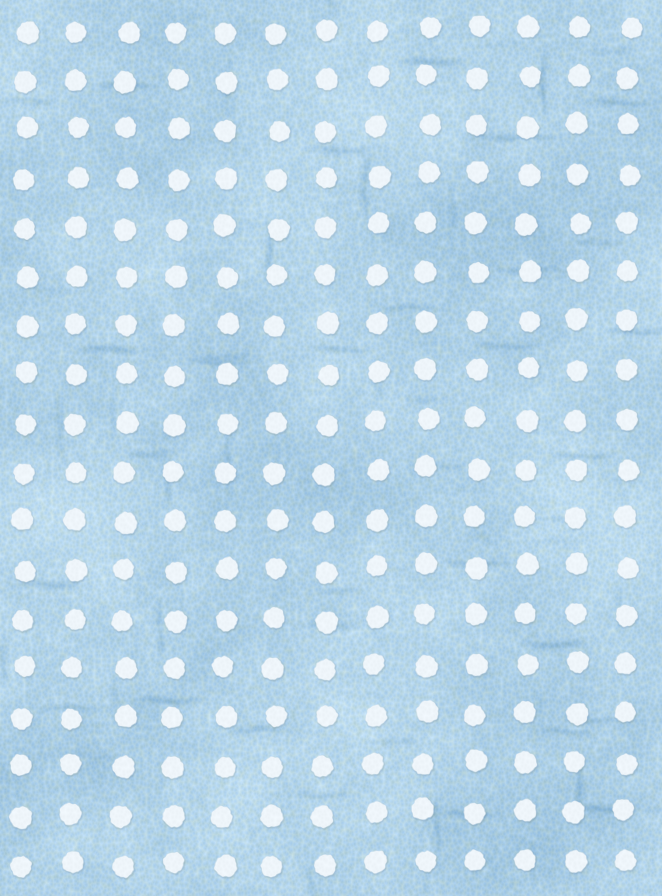
Reproduce this pattern procedurally as a Shadertoy shader.

```glsl
vec2 hash2(vec2 p) {
    vec3 q = fract(p.xyx * vec3(0.1031, 0.1030, 0.0973));
    q += dot(q, q.yzx + 33.33);
    return fract((q.xx + q.yz) * q.zy);
}

// Distance to the nearest scattered feature point
float cellular(vec2 p) {
    vec2 cell = floor(p);
    float nearest = 2.0;
    for (int j = -1; j <= 1; j++)
        for (int i = -1; i <= 1; i++) {
            vec2 c = cell + vec2(i, j);
            nearest = min(nearest, length(c + hash2(c + 40.0) - p));
        }
    return nearest;
}

// Warped, rotated sines: soft dye blotches, roughly -1 to 1
float blotches(vec2 p) {
    float sum = 0.0, amp = 0.5;
    for (int i = 0; i < 5; i++) {
        sum += amp * sin(p.x + 1.4 * sin(p.y + float(i))) * cos(p.y + 0.8 * sin(p.x));
        p = mat2(0.8, 0.6, -0.6, 0.8) * p * 1.75 + 2.3;
        amp *= 0.68;
    }
    return sum;
}

// Soft dry-brush strokes, some level and some upright
float strokes(vec2 p) {
    vec2 cell = floor(p / 0.11);
    float ink = 0.0;
    for (int j = -1; j <= 1; j++)
        for (int i = -1; i <= 1; i++) {
            vec2 c = cell + vec2(i, j);
            vec2 rnd = hash2(c + 91.0);
            vec2 d = p - (c + hash2(c + 17.0)) * 0.11;
            d = rnd.x < 0.38 ? d.yx : d;
            d.y += 0.002 * sin(d.x * 70.0 + rnd.x * 20.0);
            float along = 1.0 - smoothstep(0.015, 0.03 + 0.035 * rnd.y, abs(d.x));
            float across = exp(-d.y * d.y / 0.00003);
            ink += along * across * smoothstep(0.25, 1.0, rnd.y);
        }
    return min(ink, 1.0);
}

// Signed distance to the nearest hand-cut dot, 13 columns by 18 rows
float dots(vec2 p) {
    p.x += 0.005 * (0.68 - p.y);
    p.y -= 0.007 * smoothstep(0.5, 0.62, p.x);
    vec2 pitch = vec2(0.0759, 0.0740);
    vec2 origin = vec2(0.037, 0.0475);
    vec2 cell = clamp(round((p - origin) / pitch), vec2(0), vec2(12, 17));
    vec2 rnd = hash2(cell + 7.0);
    vec2 d = p - origin - cell * pitch - (rnd - 0.5) * 0.008;
    float angle = atan(d.y, d.x);
    float wobble = 0.0006 * sin(3.0 * angle + rnd.x * 30.0)
                 + 0.0005 * sin(7.0 * angle + rnd.y * 40.0)
                 + 0.0003 * sin(12.0 * angle + rnd.x * 50.0);
    return length(d) - 0.0155 - 0.0014 * hash2(cell + 63.0).x - wobble;
}

void mainImage(out vec4 fragColor, in vec2 fragCoord) {
    vec2 p = fragCoord / iResolution.x;
    float pixel = 1.0 / iResolution.x;

    // Washed blue ground with brush marks and paper grain
    float grain = cellular(p * vec2(190, 150)) - 0.45;
    float fibre = cellular(p * vec2(110, 55) + 9.0) - 0.45;
    float tone = 0.66 + 0.24 * blotches(p * 7.0 + 1.7)
               + 0.07 * blotches(p * 31.0)
               - 0.36 * strokes(p) + 0.34 * grain + 0.22 * fibre;
    vec3 color = mix(vec3(0.53, 0.70, 0.82), vec3(0.78, 0.89, 0.95), clamp(tone, 0.0, 1.1));
    color += vec3(0.01, 0.0, -0.03) * 3.0 * (cellular(p * 140.0 + 25.0) - 0.45);

    // Faint shade under each dot, then its pale face
    float shade = 1.0 - smoothstep(-0.001, 0.003, dots(p + vec2(-0.001, 0.0015)));
    color *= 1.0 - 0.09 * shade;
    float face = 1.0 - smoothstep(-pixel, pixel, dots(p) + 0.001 * grain);
    color = mix(color, vec3(0.935, 0.962, 0.982) + 0.025 * grain, face);

    fragColor = vec4(color, 1.0);
}
```
